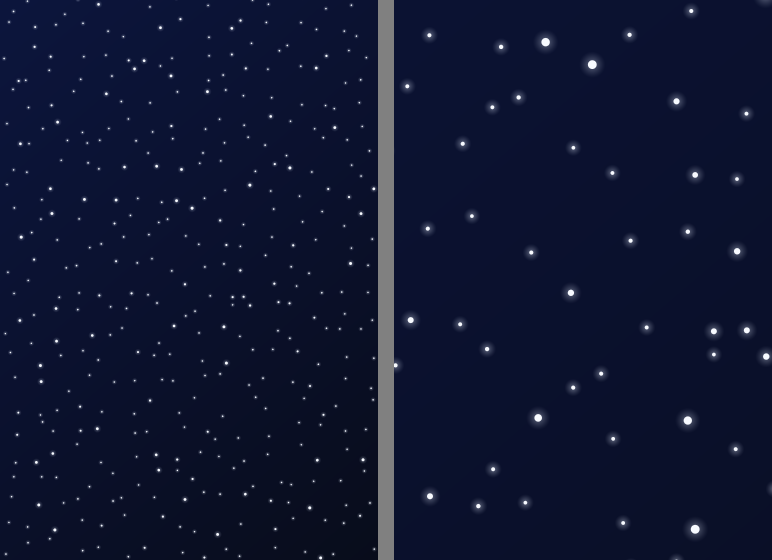
Left, the full canvas; right, a detail of the centre.
Give the GLSL for this texture, as a WebGL 1 fragment shader.

```glsl
precision highp float;

uniform vec2 u_resolution;

const vec3 SKY_BRIGHT = vec3(0.047, 0.084, 0.238);
const vec3 SKY_MIDDLE = vec3(0.041, 0.066, 0.178);
const vec3 SKY_DARK = vec3(0.032, 0.048, 0.105);
const vec3 STAR_COLOR = vec3(0.97, 0.98, 1.0);
const vec3 GLOW_COLOR = vec3(0.86, 0.89, 0.96);

const float CELLS_ACROSS = 16.0;
const float JITTER = 0.84;

vec3 hash3(vec2 cell) {
  vec3 p = fract(vec3(cell.xyx) * vec3(0.1031, 0.1030, 0.0973) + 0.37);
  p += dot(p, p.yxz + 33.33);
  return fract((p.xxy + p.yzz) * p.zyx);
}

// Diagonal gradient from the upper left to the lower right
vec3 skyColor(vec2 p, float height) {
  vec2 direction = normalize(vec2(0.65, 0.76));
  vec2 fromTopLeft = vec2(p.x, height - p.y);
  float t = dot(fromTopLeft, direction) / dot(vec2(1.0, height), direction);
  vec3 upper = mix(SKY_BRIGHT, SKY_MIDDLE, clamp(t * 2.0, 0.0, 1.0));
  return mix(upper, SKY_DARK, clamp(t * 2.0 - 1.0, 0.0, 1.0));
}

// Mostly small stars, some medium, a few large
float starRadius(float pick) {
  float small = mix(0.0016, 0.0019, fract(pick * 17.0));
  float medium = mix(0.0023, 0.0028, fract(pick * 29.0));
  float large = mix(0.0033, 0.0039, fract(pick * 41.0));
  return mix(mix(small, medium, step(0.70, pick)), large, step(0.88, pick));
}

// x: sharp core coverage, y: soft halo strength
vec2 star(float distance, float radius, float pixel) {
  float core = clamp((radius - distance) / pixel + 0.5, 0.0, 1.0);
  float haloRadius = 0.0045 + radius * 1.9;
  float halo = clamp(1.0 - distance / haloRadius, 0.0, 1.0);
  return vec2(core, 0.42 * pow(halo, 1.3));
}

// One jittered star per cell, gathered from the neighbouring cells
vec2 starField(vec2 p, float pixel) {
  vec2 home = floor(p * CELLS_ACROSS);
  vec2 light = vec2(0.0);
  for (int y = -1; y <= 1; y++) {
    for (int x = -1; x <= 1; x++) {
      vec2 cell = home + vec2(float(x), float(y));
      vec3 random = hash3(cell);
      vec2 center = (cell + 0.5 + JITTER * (random.xy - 0.5)) / CELLS_ACROSS;
      light = max(light, star(length(p - center), starRadius(random.z), pixel));
    }
  }
  return light;
}

void main() {
  float pixel = 1.0 / u_resolution.x;
  vec2 p = gl_FragCoord.xy * pixel;

  vec3 color = skyColor(p, u_resolution.y * pixel);
  vec2 light = starField(p, pixel);
  color = mix(color, GLOW_COLOR, light.y);
  color = mix(color, STAR_COLOR, light.x);

  gl_FragColor = vec4(color, 1.0);
}
```
